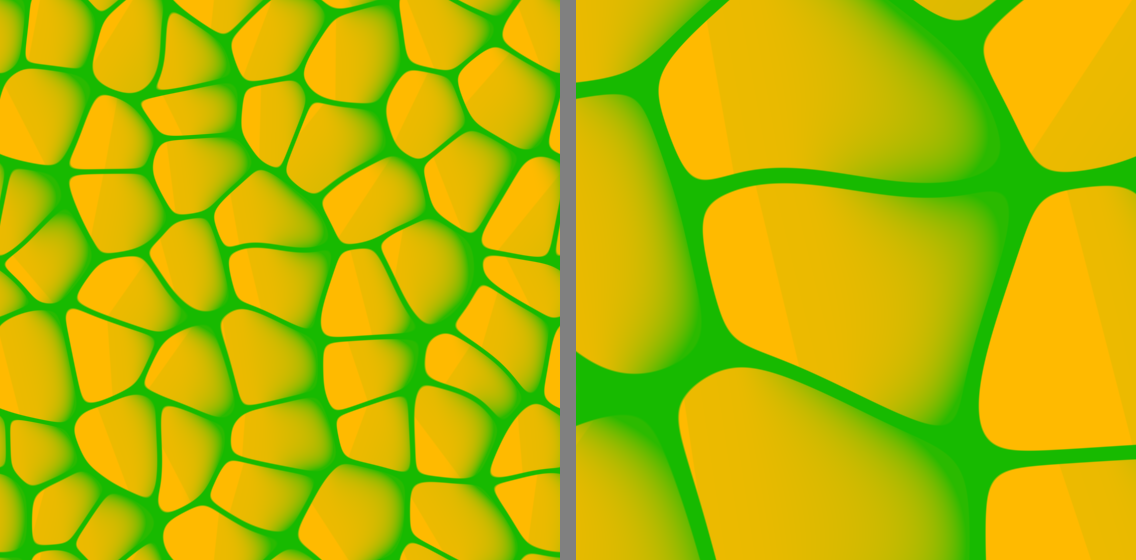
Left: the whole. Right: its middle third, enlarged.
Reproduce this pattern procedurally as a Shadertoy shader.

```glsl
const float CELLS = 7.0;          // cells along one side, also the repeat period
const float JITTER = 0.78;        // irregularity of the cell centres
const float WARP = 0.30;          // bending of the seams
const float SEAM_HALF = 0.030;    // half seam width, in cells
const float CORNER_SHARP = 18.0;  // higher gives tighter cell corners
const float SHADE_SHARP = 7.0;    // higher gives tighter shaded corners
const float SHADE_REACH = 0.11;   // depth of the shaded rim, in cells
const float SHADE_DEPTH = 0.62;   // strength of the shaded rim
const float FACET_TURN = 0.75;    // largest tilt of the facet crease, radians
const vec2 SHADE_DIR = vec2(0.98, 0.17);
const vec3 SEAM = vec3(0.09, 0.73, 0.0);
const vec3 LIT = vec3(1.00, 0.73, 0.0);
const vec3 BODY_NEAR = vec3(0.925, 0.73, 0.0);
const vec3 BODY_FAR = vec3(0.84, 0.73, 0.0);

// Two random values per lattice point, repeating over the canvas
vec2 hash2(vec2 cell, float seed) {
    vec3 h = fract((mod(cell, CELLS).xyx + seed) * vec3(0.1031, 0.1030, 0.0973));
    h += dot(h, h.yzx + 33.33);
    return fract((h.xx + h.yz) * h.zy);
}

vec2 noise2(vec2 p) {
    vec2 i = floor(p), f = fract(p);
    f = f * f * (3.0 - 2.0 * f);
    vec2 low = mix(hash2(i, 51.7), hash2(i + vec2(1, 0), 51.7), f.x);
    vec2 high = mix(hash2(i + vec2(0, 1), 51.7), hash2(i + vec2(1, 1), 51.7), f.x);
    return mix(low, high, f.y) - 0.5;
}

vec2 sitePosition(vec2 cell) {
    return cell + 0.5 + JITTER * (hash2(cell, 13.3) - 0.5);
}

// Lattice index of the closest site
vec2 nearestCell(vec2 p) {
    vec2 base = floor(p), best = base;
    float bestDist = 1e5;
    for (int y = -2; y <= 2; y++)
    for (int x = -2; x <= 2; x++) {
        vec2 cell = base + vec2(x, y);
        vec2 d = sitePosition(cell) - p;
        if (dot(d, d) < bestDist) {
            bestDist = dot(d, d);
            best = cell;
        }
    }
    return best;
}

// Rounded distances to the cell border: x for the seam, y for the shading
vec2 borderDistance(vec2 p, vec2 home) {
    vec2 sharpness = vec2(CORNER_SHARP, SHADE_SHARP);
    vec2 toHome = sitePosition(home) - p, sum = vec2(0.0);
    for (int y = -2; y <= 2; y++)
    for (int x = -2; x <= 2; x++) {
        if (x == 0 && y == 0) continue;
        vec2 toOther = sitePosition(home + vec2(x, y)) - p;
        float d = dot(0.5 * (toHome + toOther), normalize(toOther - toHome));
        sum += exp(-sharpness * d);
    }
    return -log(sum) / sharpness;
}

void mainImage(out vec4 fragColor, in vec2 fragCoord) {
    vec2 p = CELLS * fragCoord / iResolution.y;
    float pixel = CELLS / iResolution.y;
    vec2 warped = p + WARP * noise2(p);
    vec2 home = nearestCell(warped);
    vec2 border = borderDistance(warped, home);

    // Flat lit facet on the left, slow ramp to the right of the crease
    vec2 local = p - sitePosition(home);
    vec2 random = hash2(home, 87.1);
    float angle = FACET_TURN * (2.0 * random.x - 1.0);
    float along = dot(local, vec2(cos(angle), sin(angle))) + mix(0.14, 0.34, random.y);
    vec3 body = mix(BODY_NEAR, BODY_FAR, smoothstep(0.0, 0.95, along));
    vec3 color = mix(LIT, body, smoothstep(-pixel, pixel, along));

    // Soft rim on the side facing away from the light
    float facing = smoothstep(-0.1, 0.5, dot(local, SHADE_DIR));
    float rim = SHADE_DEPTH * facing * exp(-border.y / SHADE_REACH);
    color = mix(color, SEAM, min(rim, 0.9));

    // Seams
    float inside = smoothstep(-pixel, pixel, border.x - SEAM_HALF);
    fragColor = vec4(mix(SEAM, color, inside), 1.0);
}
```
